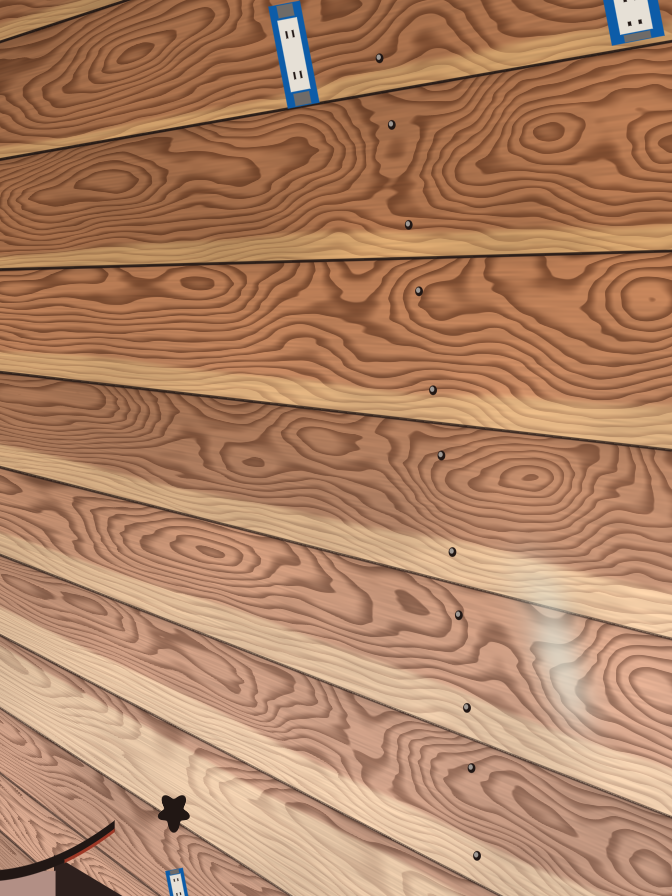
This texture is drawn by a WebGL 2 fragment shader. Its source:

```glsl
#version 300 es
precision highp float;
// Wall of flat-sawn planks fanning out in perspective, with pale sapwood edges,
// paired screws, outlets and a patch of glare. Planks come from inverting a
// quadratic seam spacing; grain is contour bands of a sine-warped ring field.
uniform vec2 u_resolution;
out vec4 outColor;

const float ASPECT = 0.75;
const vec2 SEAM_START = vec2(0.178, 0.046);     // left, right wall edge
const vec2 SEAM_STEP = vec2(0.127, 0.240);
const vec2 SEAM_SHRINK = vec2(0.00417, 0.00586);
const vec3 HEART_TOP = vec3(0.69, 0.46, 0.31);
const vec3 HEART_LOW = vec3(0.76, 0.59, 0.50);
const vec3 LATE_TOP = vec3(0.43, 0.25, 0.15);
const vec3 LATE_LOW = vec3(0.51, 0.36, 0.29);
const vec3 SAP_TOP = vec3(0.82, 0.63, 0.42);
const vec3 SAP_LOW = vec3(0.88, 0.76, 0.64);
const vec3 DARK = vec3(0.13, 0.09, 0.08);
const vec3 BLUE = vec3(0.05, 0.36, 0.66);
const vec3 WHITE = vec3(0.90, 0.88, 0.84);
const vec3 METAL = vec3(0.62, 0.60, 0.58);
const float SEAM_WIDTH = 0.0016;
const float SCREW_RADIUS = 0.0054;
const float OUTLET_TILT = 0.19;
const float PALE_BOARD = 6.0;
const vec4 OUTLETS[3] = vec4[3](                // centre, half size
  vec4(0.328, 0.061, 0.018, 0.058),
  vec4(0.706, 0.012, 0.030, 0.034),
  vec4(0.198, 0.990, 0.010, 0.020));

float hash(vec2 p) {
  p = fract(p * vec2(0.1031, 0.1030));
  p += dot(p, p.yx + 33.33);
  return fract((p.x + p.y) * p.x * 17.0);
}

float noise(vec2 p) {
  vec2 i = floor(p), f = fract(p);
  f = f * f * (3.0 - 2.0 * f);
  return mix(mix(hash(i), hash(i + vec2(1, 0)), f.x),
             mix(hash(i + vec2(0, 1)), hash(i + vec2(1, 1)), f.x), f.y);
}

float box(vec2 p, vec2 halfSize) {
  vec2 d = abs(p) - halfSize;
  return length(max(d, 0.0)) + min(max(d.x, d.y), 0.0);
}

float fill(float d, float aa) { return 1.0 - smoothstep(-aa, aa, d); }

// Coefficients (start, step, shrink) of the seam heights at horizontal place x.
vec3 seamCurve(float x) {
  return vec3(mix(SEAM_START.x, SEAM_START.y, x), mix(SEAM_STEP.x, SEAM_STEP.y, x),
              mix(SEAM_SHRINK.x, SEAM_SHRINK.y, x));
}

// Growth rings: distance to a wandering pith whose depth rises and falls.
float ringField(float u, float v, float id) {
  float s = hash(vec2(id + 3.0, 7.0)) * 40.0;
  float centre = mix(0.15, 0.45, hash(vec2(id + 9.0, 2.0)));
  centre += 0.06 * sin(u * 8.0 + s) + 0.03 * sin(u * 19.0 + 2.0 * s);
  float side = v - centre + 0.018 * sin(u * 31.0 + v * 9.0 + s);
  float depth = 0.32 + 0.17 * sin(u * 11.0 + s) + 0.07 * sin(u * 25.0 + 1.7 * s + 4.0 * v)
              + 0.025 * sin(u * 53.0 - 7.0 * v);
  float warp = 0.05 * noise(vec2(u * 14.0 + s, v * 6.0)) + 0.018 * noise(vec2(u * 45.0, v * 22.0 + s));
  return (length(vec2(side, depth)) + warp) * mix(14.0, 22.0, hash(vec2(id + 1.0, 5.0)));
}

vec3 planks(vec2 p, float aa) {
  vec3 c = seamCurve(p.x / ASPECT);
  float root = sqrt(max(c.y * c.y - 4.0 * c.z * (p.y - c.x), 0.0004));
  float k = (c.y - root) / (2.0 * c.z);
  float id = floor(k) + 1.0, v = fract(k), u = p.x;
  float low = smoothstep(0.25, 0.85, p.y);

  float rings = ringField(u, v, id);
  float blur = fwidth(rings), f = fract(rings);
  float late = smoothstep(0.35, 0.92, f) * (1.0 - smoothstep(1.0 - clamp(blur, 0.08, 0.4), 1.0, f));
  late = mix(late, 0.3, smoothstep(0.4, 1.0, blur));

  float sapWidth = id == PALE_BOARD ? 0.85 : id > PALE_BOARD ? 0.0 : 0.11 + 0.045 * max(id, 0.0);
  float edge = 1.0 - sapWidth + 0.025 * sin(u * 9.0 + id * 2.0) + 0.01 * sin(u * 27.0 + id);
  float sap = smoothstep(edge - 0.03, edge + 0.03, v) * step(0.01, sapWidth);

  vec3 wood = mix(HEART_TOP, HEART_LOW, low) * mix(0.94, 1.05, hash(vec2(id + 4.0, 8.0)));
  wood = mix(wood, mix(SAP_TOP, SAP_LOW, low), sap);
  wood = mix(wood, mix(LATE_TOP, LATE_LOW, low), late * mix(0.82, 0.28, sap));
  wood *= 0.95 + 0.10 * noise(vec2(u * 25.0, v * 75.0 + id * 91.0));
  wood *= 0.93 + 0.14 * noise(p * 7.0 + id);

  // Dark joints, softer toward the lower boards.
  float gap = min(v, 1.0 - v) * root;
  wood *= 1.0 - 0.16 * exp(-v * root / 0.006);
  return mix(wood, DARK, fill(gap - SEAM_WIDTH, aa) * mix(0.9, 0.5, low));
}

void main() {
  vec2 p = gl_FragCoord.xy / u_resolution;
  p = vec2(p.x * ASPECT, 1.0 - p.y);
  float aa = 0.8 / u_resolution.y;
  vec3 col = planks(p, aa);

  // Room light and window glare.
  col *= mix(0.86, 1.04, smoothstep(-0.1, 0.75, p.x * 0.6 + p.y * 0.7));
  vec2 g = p - vec2(0.62, 0.72);
  g.x -= 0.30 * g.y;
  float glare = exp(-pow(g.x / 0.028, 2.0) - pow(g.y / 0.095, 4.0));
  col = mix(col, vec3(0.88, 0.91, 0.86), glare * (0.4 + 0.35 * noise(p * 22.0)));

  // Two screws per board along a bowed stud line.
  for (int i = 1; i < 12; i++) {
    float k = float(i / 2) - 1.0 + (i % 2 == 0 ? 0.2 : 0.8);
    vec2 s = vec2(0.63, 0.5);
    for (int j = 0; j < 3; j++) {
      vec3 c = seamCurve(s.x);
      s.y = c.x + k * (c.y - c.z * k);
      s.x = 0.548 + s.y * (0.265 - 0.1 * s.y);
    }
    vec2 q = (p - s * vec2(ASPECT, 1.0)) * vec2(1.25, 1.0);
    col = mix(col, DARK, fill(length(q) - SCREW_RADIUS, aa));
    col = mix(col, METAL, fill(length(q + 0.0012) - SCREW_RADIUS * 0.55, aa));
  }

  // Outlets: blue box, metal tabs, white device with slots.
  float cs = cos(OUTLET_TILT), sn = sin(OUTLET_TILT);
  for (int i = 0; i < 3; i++) {
    vec2 d = p - OUTLETS[i].xy, h = OUTLETS[i].zw;
    vec2 q = vec2(cs * d.x - sn * d.y, sn * d.x + cs * d.y);
    col = mix(col, BLUE, fill(box(q, h), aa));
    col = mix(col, METAL * 0.7, fill(box(vec2(q.x, abs(q.y) - h.y * 0.86), h * vec2(0.5, 0.12)), aa));
    col = mix(col, WHITE, fill(box(q, h * vec2(0.62, 0.70)), aa));
    vec2 slot = vec2(abs(q.x) - h.x * 0.2, abs(q.y) - h.y * 0.4);
    col = mix(col, DARK, fill(box(slot, h * vec2(0.06, 0.07)), aa));
  }

  // Ragged hole, dark corner and cable at the lower left.
  vec2 hole = p - vec2(0.194, 0.906);
  float rag = 0.004 * sin(atan(hole.y, hole.x) * 5.0);
  col = mix(col, DARK, fill(length(hole * vec2(1.15, 0.9)) - 0.017 - rag, aa));
  col = mix(col, DARK * 1.4, fill(0.957 + 0.6 * (p.x - 0.065) - p.y, aa) * step(0.06, p.x));
  col = mix(col, vec3(0.70, 0.56, 0.52), fill(max(p.x - 0.062, 0.972 - p.y), aa));
  float cable = p.y - (0.977 - p.x * (0.1 + 2.6 * p.x));
  col = mix(col, DARK, fill(max(abs(cable) - 0.006, p.x - 0.128), aa));
  col = mix(col, vec3(0.62, 0.22, 0.15), fill(max(abs(cable - 0.005) - 0.002, abs(p.x - 0.1) - 0.028), aa));
  outColor = vec4(col, 1.0);
}
```
